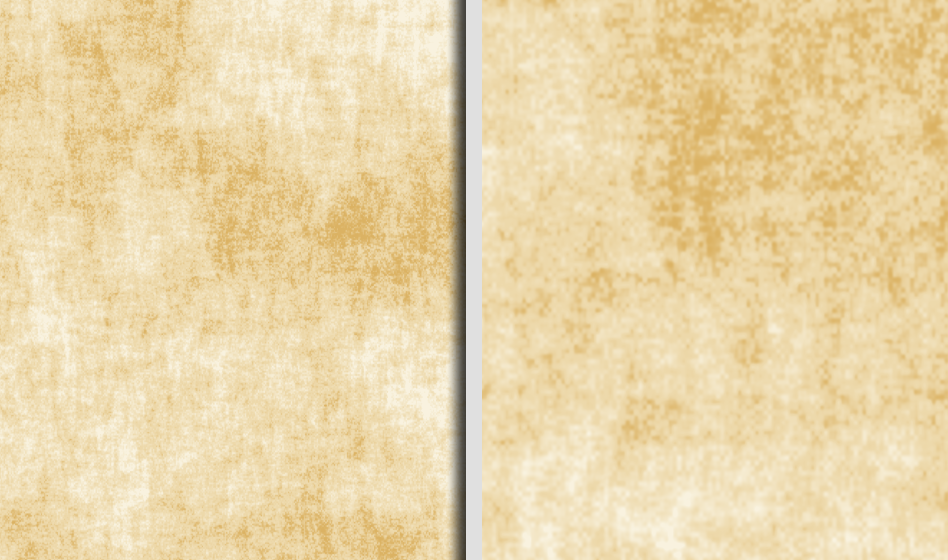
Left: the whole. Right: its middle third, enlarged.
Reproduce this texture procedurally as a Shadertoy shader.

```glsl
// Aged ochre parchment with woven streaks, mottled stains and a shaded right edge.
#define BLOTCH_SCALE 3.6
#define BLOTCH_CONTRAST 1.65
#define STREAK_CONTRAST 0.62
#define GRAIN_CONTRAST 0.32
#define MEAN_TONE 0.53
#define EDGE_WIDTH 0.044
#define EDGE_SHADE 0.28
#define OCHRE vec3(0.86, 0.70, 0.39)
#define CREAM vec3(0.93, 0.85, 0.67)
#define IVORY vec3(0.975, 0.95, 0.875)

float hash(vec2 cell) {
    vec3 q = fract(vec3(cell.xyx) * 0.1031);
    q += dot(q, q.yzx + 33.33);
    return fract((q.x + q.y) * q.z);
}

float valueNoise(vec2 p) {
    vec2 cell = floor(p), f = fract(p);
    f = f * f * (3.0 - 2.0 * f);
    float low = mix(hash(cell), hash(cell + vec2(1, 0)), f.x);
    float high = mix(hash(cell + vec2(0, 1)), hash(cell + vec2(1, 1)), f.x);
    return mix(low, high, f.y);
}

// Layered noise centred on zero
float fbm(vec2 p, int octaves, float gain) {
    float sum = 0.0, total = 0.0, weight = 1.0;
    for (int i = 0; i < octaves; i++) {
        sum += weight * (valueNoise(p) - 0.5);
        total += weight;
        weight *= gain;
        p = mat2(1.98, 0.24, -0.24, 1.98) * p + 17.3;
    }
    return sum / total;
}

// Fine fibres running along both axes
float weave(vec2 p) {
    float upright = fbm(p * vec2(62.0, 15.0) + 40.0, 3, 0.8);
    float level = fbm(p * vec2(17.0, 66.0) + 90.0, 3, 0.8);
    return upright + 0.75 * level;
}

void mainImage(out vec4 fragColor, in vec2 fragCoord) {
    vec2 p = fragCoord / iResolution.y;
    float fromRight = 1.0 - fragCoord.x / iResolution.x;

    // Large stains with ragged borders
    vec2 warp = vec2(fbm(p * 9.0 + 5.0, 4, 0.6), fbm(p * 9.0 + 61.0, 4, 0.6));
    vec2 q = p + 0.12 * warp;
    float stain = fbm(q * BLOTCH_SCALE * vec2(1.1, 1.0) + 11.0, 7, 0.64);
    float tone = MEAN_TONE + BLOTCH_CONTRAST * stain;
    tone += 0.16 * (p.y - 0.5);

    // Worn fibres, strongest in the lighter patches
    float wear = mix(0.7, 1.2, smoothstep(0.25, 0.75, tone));
    tone += STREAK_CONTRAST * wear * weave(p + 0.015 * warp);

    // Paper grain
    float grain = valueNoise(p * vec2(390.0, 330.0)) - 0.5;
    grain += 0.6 * (valueNoise(p * vec2(170.0, 210.0) + 7.0) - 0.5);
    tone += GRAIN_CONTRAST * grain;

    // Pale margin beside the shaded edge
    tone += 0.14 * smoothstep(0.09, 0.02, fromRight);
    tone = clamp(tone, 0.0, 1.0);

    vec3 color = mix(OCHRE, CREAM, smoothstep(0.0, 1.0, min(tone * 2.0, 1.0)));
    color = mix(color, IVORY, max(tone * 2.0 - 1.0, 0.0));

    float light = mix(EDGE_SHADE, 1.0, smoothstep(0.0, EDGE_WIDTH, fromRight));
    fragColor = vec4(color * light, 1.0);
}
```
